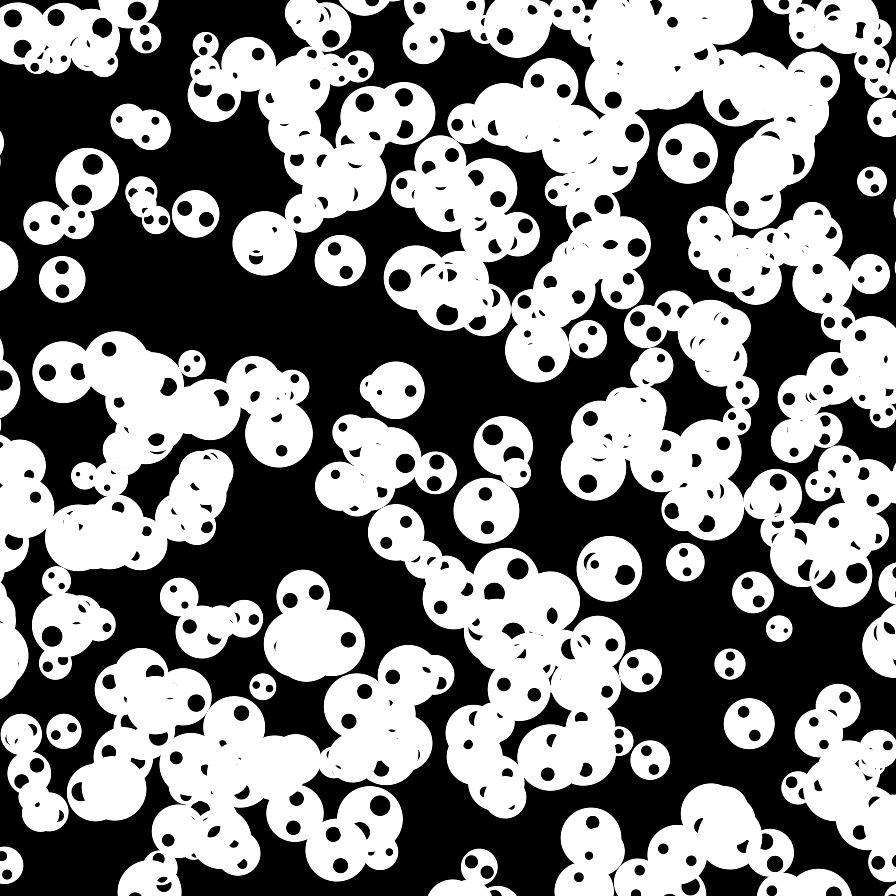
Reproduce this pattern procedurally as a Shadertoy shader.

```glsl
// Scattered white buttons with two holes each, overlapping on black

const float CELLS = 9.2;   // grid cells per canvas height

// Integer hash: three random values in 0..1
vec3 hash3(ivec3 seed) {
    uvec3 v = uvec3(seed + 64) * 1664525u + 1013904223u;
    v.x += v.y * v.z;
    v.y += v.z * v.x;
    v.z += v.x * v.y;
    v ^= v >> 16u;
    v.x += v.y * v.z;
    v.y += v.z * v.x;
    v.z += v.x * v.y;
    return vec3(v >> 8u) / 16777216.0;
}

// Signed distance to a disc with two mirrored round holes
float buttonDistance(vec2 p, float radius, float angle, float holeRadius) {
    vec2 axis = vec2(cos(angle), sin(angle));
    vec2 q = vec2(abs(dot(p, axis)), dot(p, vec2(-axis.y, axis.x)));
    float hole = length(q - vec2(0.51 * radius, 0.0)) - holeRadius;
    return max(length(p) - radius, -hole);
}

// Union of all buttons near p; each cell holds one to seven of them
float buttonField(vec2 p) {
    ivec2 home = ivec2(floor(p));
    float nearest = 1.0;
    for (int y = -1; y <= 1; y++)
    for (int x = -1; x <= 1; x++) {
        ivec2 cell = home + ivec2(x, y);
        int count = 1 + int(7.0 * hash3(ivec3(cell, 0)).x);
        for (int i = 0; i < count; i++) {
            vec3 place = hash3(ivec3(cell, 2 * i + 1));
            vec3 shape = hash3(ivec3(cell, 2 * i + 2));
            float radius = CELLS * mix(0.0145, 0.038, place.z);
            float holeRadius = radius * mix(0.16, 0.36, shape.y);
            vec2 center = vec2(cell) + place.xy;
            nearest = min(nearest, buttonDistance(p - center, radius, 3.1416 * shape.x, holeRadius));
        }
    }
    return nearest;
}

void mainImage(out vec4 fragColor, in vec2 fragCoord) {
    float pixel = CELLS / iResolution.y;
    float dist = buttonField(fragCoord * pixel);

    // Crisp antialiased edge, white on black
    float white = clamp(0.5 - dist / (0.75 * pixel), 0.0, 1.0);
    fragColor = vec4(vec3(white), 1.0);
}
```
